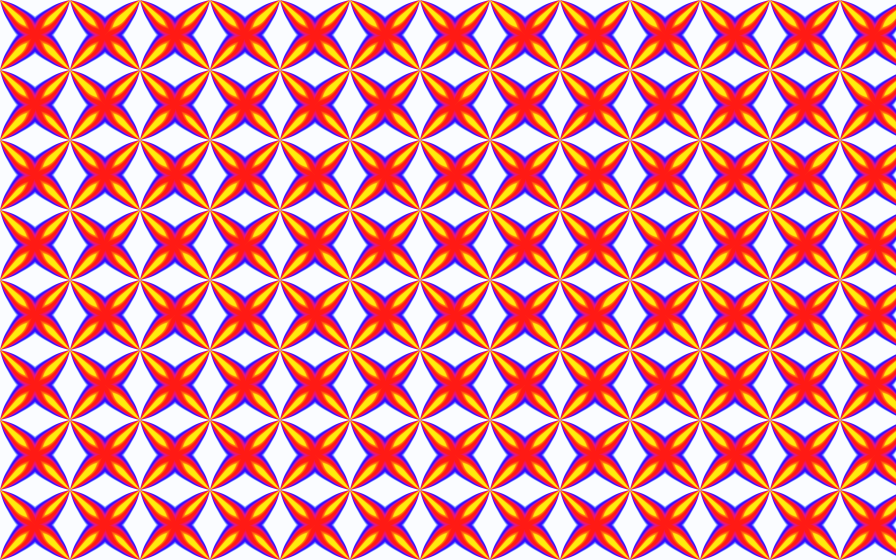
Write a Shadertoy shader that draws this pattern.

```glsl
// Rows of four-petalled stars whose tips meet at the corners of a square grid.
// Each cell is folded into one octant; a curved petal edge sets a heat value
// that runs from white through blue, magenta and red to a yellow petal core.

// Colour ramp from the petal rim (0) to its core (1)
vec3 spectrum(float heat) {
    vec3 c = mix(vec3(0.98, 0.99, 1.0), vec3(0.45, 0.60, 1.0), smoothstep(0.0, 0.06, heat));
    c = mix(c, vec3(0.20, 0.05, 1.0), smoothstep(0.05, 0.12, heat));
    c = mix(c, vec3(0.90, 0.08, 0.55), smoothstep(0.16, 0.29, heat));
    c = mix(c, vec3(1.0, 0.10, 0.08), smoothstep(0.27, 0.37, heat));
    c = mix(c, vec3(1.0, 0.45, 0.05), smoothstep(0.50, 0.66, heat));
    return mix(c, vec3(1.0, 0.92, 0.05), smoothstep(0.64, 0.74, heat));
}

// Slow drift of warmth from petal to petal
float petalDrift(vec2 petal) {
    return 0.03 * sin(dot(petal, vec2(1.7, 2.3))) + 0.02 * sin(dot(petal, vec2(-2.9, 1.1)));
}

vec3 starTile(vec2 grid, float pixel) {
    vec2 p = fract(grid) - 0.5;
    vec2 q = abs(p);
    float a = max(q.x, q.y);
    float b = min(q.x, q.y);
    float along = a + b; // 0 at the star centre, 1 at the petal tip

    // Petal rim: from the notch on the axis, bulging out to the corner
    float rim = 0.275 + 0.45 * b + 0.48 * b * (0.5 - b);
    float across = (a - b) / max(rim - b, 0.5 * pixel);

    // Red star centre, yellow petal core, less blue toward the tip
    float heat = 1.0 - across * mix(1.0, 0.84, smoothstep(0.55, 0.95, along));
    heat *= mix(0.48, 1.0, smoothstep(0.05, 0.5, along));
    heat += petalDrift(floor(grid * 2.0)) * smoothstep(0.2, 0.5, heat);

    float coverage = smoothstep(-0.7 * pixel, 0.7 * pixel, rim - a);
    return mix(vec3(0.98, 0.99, 1.0), spectrum(heat), coverage);
}

void mainImage(out vec4 fragColor, in vec2 fragCoord) {
    float pixel = 8.0 / iResolution.y; // eight cells fill the height
    vec3 color = vec3(0.0);

    // Four samples per pixel keep the converging tips smooth
    for (int i = 0; i < 4; i++) {
        vec2 offset = vec2(i % 2, i / 2) * 0.5 - 0.25;
        color += 0.25 * starTile((fragCoord + offset) * pixel, 0.5 * pixel);
    }
    fragColor = vec4(color, 1.0);
}
```
